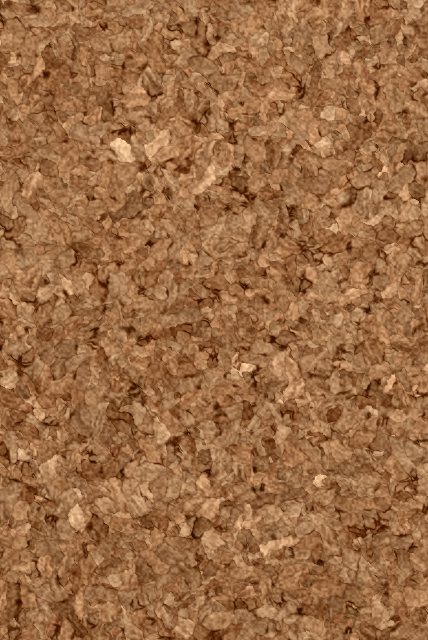
This texture is drawn by a Shadertoy shader. Its source:

```glsl
// Pressed cork board: irregular tan chips with streaks, dark crevices and fine speckle.
#define BASE_COLOR vec3(0.650, 0.461, 0.303)
#define TONE_TINT vec3(1.0, 1.0, 0.92)
#define BIG_CHIPS 36.0
#define SMALL_CHIPS 58.0
#define BIG_SHARE 0.50
#define STRETCH 1.75
#define RAGGEDNESS 0.0065
#define CHIP_CONTRAST 0.135
#define STREAK_CONTRAST 0.30
#define SPECKLE_CONTRAST 0.20
#define CREVICE_DEPTH 0.34

struct Chip {
    float edge;   // zero on the border with the next chip
    vec2 local;   // position along and across the chip
    vec3 seed;    // random values of the chip
};

vec3 hash3(vec2 p) {
    vec3 q = fract(p.xyx * vec3(0.1031, 0.1030, 0.0973));
    q += dot(q, q.yxz + 33.33);
    return fract((q.xxy + q.yzz) * q.zyx);
}

float noise(vec2 p) {
    vec2 i = floor(p), f = fract(p);
    f = f * f * (3.0 - 2.0 * f);
    vec2 e = vec2(0.0, 1.0);
    return mix(mix(hash3(i).x, hash3(i + e.yx).x, f.x),
               mix(hash3(i + e.xy).x, hash3(i + e.yy).x, f.x), f.y);
}

vec2 rotate(vec2 p, float angle) {
    float c = cos(angle), s = sin(angle);
    return vec2(c * p.x + s * p.y, c * p.y - s * p.x);
}

// Voronoi cells in which every seed has its own direction, stretch and size
Chip findChip(vec2 p, float salt) {
    vec2 cell = floor(p), nearestId = cell, local = vec2(0.0);
    float nearest = 9.0, second = 9.0;
    for (int j = -2; j <= 2; j++)
    for (int i = -2; i <= 2; i++) {
        vec2 id = cell + vec2(i, j);
        vec3 place = hash3(id + salt);
        vec3 shape = hash3(id + salt + 71.0);
        vec2 offset = rotate(p - id - place.xy, place.z * 3.1416);
        float stretch = mix(1.1, STRETCH, shape.x);
        vec2 q = abs(offset * vec2(1.0 / stretch, stretch));
        float d = mix(length(q), max(q.x, q.y), 0.3) - 0.2 * shape.y;
        if (d < nearest) {
            second = nearest;
            nearest = d;
            nearestId = id;
            local = offset;
        } else {
            second = min(second, d);
        }
    }
    return Chip(second - nearest, local, hash3(nearestId + salt + 137.0));
}

vec3 cork(vec2 uv) {
    // Ragged outlines
    vec2 warp = vec2(noise(uv * 75.0), noise(uv * 75.0 + 40.0)) - 0.5;
    warp += 0.6 * (vec2(noise(uv * 190.0 + 9.0), noise(uv * 190.0 + 60.0)) - 0.5);
    vec2 p = uv + RAGGEDNESS * warp;

    // Large chips lie over a bed of small ones
    Chip chip = findChip(p * BIG_CHIPS, 11.0);
    float scale = BIG_CHIPS;
    if (chip.seed.z > BIG_SHARE) {
        float border = chip.edge;
        scale = SMALL_CHIPS;
        chip = findChip(p * SMALL_CHIPS, 353.0);
        chip.edge = min(chip.edge, border * SMALL_CHIPS / BIG_CHIPS);
    }
    vec3 seed = chip.seed;
    vec3 look = hash3(seed.xy * 311.0 + 5.0);

    // Tone of each chip, with rare pale and dark ones
    float tone = CHIP_CONTRAST * (seed.x + seed.y - 1.0);
    tone += 0.13 * step(0.982, look.x) - 0.10 * step(look.x, 0.025);
    tone += 0.14 * dot(chip.local, look.yz - 0.5);

    // Layers along the chip
    vec2 grain = chip.local / scale * vec2(55.0, 235.0);
    float streak = noise(grain + 0.5 * warp + seed.xy * 90.0) - 0.5;
    tone += STREAK_CONTRAST * mix(0.25, 1.0, look.y) * streak;

    // Fine speckle and broad unevenness
    tone += SPECKLE_CONTRAST * (noise(uv * 290.0) - 0.5);
    tone += 0.07 * (noise(uv * 130.0 + 17.0) - 0.5);
    tone += 0.025 * (noise(uv * 7.0 + 3.0) - 0.5) + 0.04 * (uv.y - 0.5);

    // Thin seams that open into small dark gaps here and there
    float gap = smoothstep(0.60, 0.95, noise(uv * 68.0 + 23.0));
    float seam = 1.0 - smoothstep(0.0, mix(0.17, 0.34, gap), chip.edge);
    tone -= seam * mix(0.085, CREVICE_DEPTH, gap);

    // Warm and yellow chips
    vec3 hue = (look.z - 0.5) * vec3(0.015, -0.025, -0.035);
    return max(BASE_COLOR + TONE_TINT * tone + hue, vec3(0.14, 0.07, 0.02));
}

void mainImage(out vec4 fragColor, in vec2 fragCoord) {
    // Two diagonal samples smooth the chip borders
    vec2 shift = vec2(0.25, -0.25);
    vec3 color = cork((fragCoord + shift) / iResolution.y);
    color += cork((fragCoord - shift) / iResolution.y);
    fragColor = vec4(0.5 * color, 1.0);
}
```
